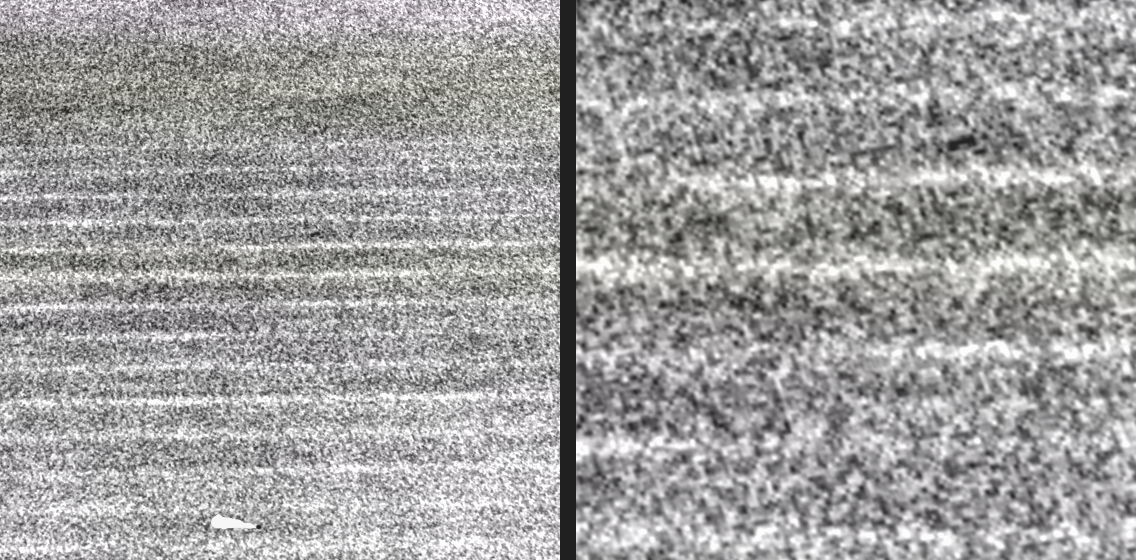
Left, the full canvas; right, a detail of the centre.
Write a three.js fragment shader that draws this texture.

```glsl
varying vec2 vUv;

#define GRAIN_CELLS 195.0
#define GRAIN_CONTRAST 0.92
#define BASE_TONE 0.555
#define ROW_TILT 0.014
#define ROW_SHRINK 0.573
#define ROW_RATE 0.0412
#define ROW_GLOW 0.23
#define STREAK_DEPTH 0.13
#define SPECK_COUNT 16

float hash(vec2 p) {
  vec3 q = fract(vec3(p.xyx) * 0.1031);
  q += dot(q, q.yzx + 33.33);
  return fract((q.x + q.y) * q.z);
}

float noise(vec2 p) {
  vec2 cell = floor(p);
  vec2 f = fract(p);
  f = f * f * (3.0 - 2.0 * f);
  float low = mix(hash(cell), hash(cell + vec2(1.0, 0.0)), f.x);
  float high = mix(hash(cell + vec2(0.0, 1.0)), hash(cell + 1.0), f.x);
  return mix(low, high, f.y);
}

// Stubbly cover, finer with distance
float grain(vec2 uv) {
  vec2 ground = vec2((uv.x - 0.5) / (1.0 - 0.25 * uv.y),
                     -log(1.0 - 0.25 * uv.y) / 0.25);
  vec2 p = (ground + vec2(2.0, 1.0)) * GRAIN_CELLS;
  p = vec2(p.x + 0.35 * p.y, p.y - 0.2 * p.x + 300.0);
  return 0.58 * noise(p) + 0.42 * noise(p.yx * 1.63 + 71.0) - 0.5;
}

// Pale furrow lines crowding together towards the top
float rows(vec2 uv) {
  float level = uv.y - ROW_TILT * uv.x + 0.004 * (noise(uv * vec2(9.0, 14.0)) - 0.5);
  float phase = -log(1.0 - ROW_SHRINK * level) / ROW_RATE - 0.24;
  float offset = fract(phase + 0.5) - 0.5;
  float id = floor(phase + 0.5);
  float core = exp(-offset * offset / 0.009);
  float halo = 0.25 * exp(-offset * offset / 0.05);
  float broken = 0.45 + 0.8 * noise(vec2(uv.x * 13.0, id * 7.3 + 20.0));
  float strength = 0.65 + 0.5 * hash(vec2(id + 30.0, 4.0));
  float fade = (1.0 - smoothstep(0.68, 0.82, uv.y)) * mix(1.0, 0.65, uv.x);
  return (core * broken + halo) * strength * fade;
}

// Broad light and thin lengthwise streaks
float tone(vec2 uv) {
  float light = BASE_TONE;
  light += 0.12 * (1.0 - smoothstep(0.0, 0.48, uv.y));
  light += 0.15 * smoothstep(0.89, 1.0, uv.y);
  light += 0.09 * smoothstep(0.35, 1.0, uv.x);
  float level = uv.y - ROW_TILT * uv.x;
  light += STREAK_DEPTH * (noise(vec2(uv.x * 3.0, level * 65.0)) - 0.5);
  light += 0.08 * (noise(vec2(uv.x * 9.0 + 40.0, level * 110.0)) - 0.5);
  return light + 0.08 * (noise(uv * vec2(16.0, 22.0) + 9.0) - 0.5);
}

// Small dark clumps
float specks(vec2 uv) {
  float shade = 0.0;
  for (int i = 0; i < SPECK_COUNT; i++) {
    float id = float(i) + 1.0;
    vec2 centre = vec2(hash(vec2(id, 2.7)), hash(vec2(id, 8.1)));
    vec2 size = vec2(0.005 + 0.016 * hash(vec2(id, 5.3)), 0.006);
    vec2 d = (uv - centre) / size;
    shade += exp(-dot(d, d)) * (0.08 + 0.18 * hash(vec2(id, 3.9)));
  }
  return shade;
}

// Signed distance to a slanted scrap that narrows to the right
float scrap(vec2 uv) {
  vec2 p = uv - vec2(0.39, 0.068);
  float along = clamp(p.x / 0.07, 0.0, 1.0);
  float spine = -0.009 * along;
  float radius = mix(0.012, 0.002, along);
  radius += 0.004 * (noise(uv * 110.0) - 0.5);
  return length(p - vec2(along * 0.07, spine)) - radius;
}

vec3 tint(vec2 uv) {
  float mottle = noise(uv * vec2(3.0, 11.0) + 5.0);
  float olive = exp(-pow((uv.y - 0.85) / 0.08, 2.0))
              + 0.6 * exp(-pow((uv.y - 0.52) / 0.05, 2.0));
  float mauve = smoothstep(0.9, 1.0, uv.y) + 0.5 * mottle;
  return olive * vec3(0.004, 0.008, -0.026)
       + mauve * vec3(0.010, -0.010, 0.014);
}

void main() {
  vec2 uv = vUv;
  float light = tone(uv) + ROW_GLOW * rows(uv);
  light += GRAIN_CONTRAST * grain(uv) - specks(uv);
  vec3 colour = vec3(light) + tint(uv);

  // Pale scrap with a dark tip
  float cover = 1.0 - smoothstep(-0.001, 0.0015, scrap(uv));
  colour = mix(colour, vec3(0.97), cover);
  float tip = length((uv - vec2(0.462, 0.059)) / vec2(1.3, 1.0));
  colour = mix(colour, vec3(0.12), 1.0 - smoothstep(0.002, 0.005, tip));

  gl_FragColor = vec4(clamp(colour, 0.14, 0.99), 1.0);
}
```
